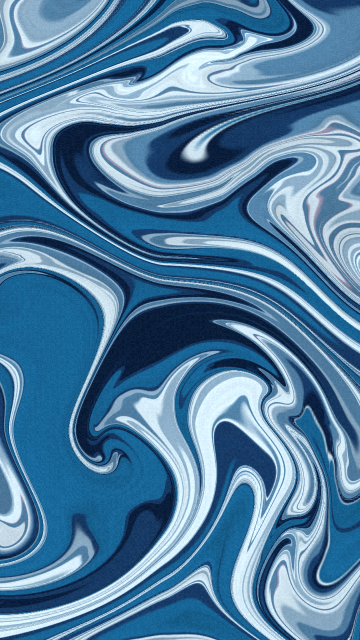
Write a Shadertoy shader that draws this background.

```glsl
// Poured-paint marbling: blue, navy and pale inks folded by swirling flows.

const int STOPS = 27;
const float TAU = 6.2832;

// Inks from dark to light, with a mauve accent at the end.
const vec3 INKS[7] = vec3[7](
    vec3(0.04, 0.12, 0.24), vec3(0.09, 0.23, 0.40), vec3(0.09, 0.39, 0.58),
    vec3(0.31, 0.49, 0.63), vec3(0.54, 0.67, 0.77), vec3(0.82, 0.91, 0.96),
    vec3(0.62, 0.59, 0.70));

// Where each ink starts within one cycle of the pour, and which ink it is.
const float EDGES[STOPS] = float[STOPS](
    0.080, 0.120, 0.135, 0.150, 0.250, 0.280, 0.310, 0.340, 0.370,
    0.382, 0.512, 0.542, 0.592, 0.607, 0.622, 0.672, 0.687, 0.727,
    0.797, 0.827, 0.835, 0.855, 0.880, 0.910, 0.940, 0.960, 0.970);
const int LAYERS[STOPS] = int[STOPS](
    1, 5, 3, 5, 4, 5, 3, 4, 1,
    2, 1, 0, 1, 4, 3, 5, 4, 5,
    3, 6, 5, 4, 3, 1, 0, 5, 2);

float hash(vec2 p) {
    return fract(sin(dot(p, vec2(127.1, 311.7))) * 43758.5453);
}

vec2 gradientAt(vec2 cell) {
    float angle = TAU * hash(cell);
    return vec2(cos(angle), sin(angle));
}

// Gradient noise: x is the value, yz its derivatives.
vec3 noise(vec2 p) {
    vec2 i = floor(p), f = p - i, e = vec2(1.0, 0.0);
    vec2 u = f * f * f * (f * (f * 6.0 - 15.0) + 10.0);
    vec2 du = 30.0 * f * f * (f * (f - 2.0) + 1.0);
    vec2 ga = gradientAt(i), gb = gradientAt(i + e);
    vec2 gc = gradientAt(i + e.yx), gd = gradientAt(i + e.xx);
    float a = dot(ga, f), b = dot(gb, f - e);
    float c = dot(gc, f - e.yx), d = dot(gd, f - e.xx);
    float k = a - b - c + d;
    float value = a + u.x * (b - a) + u.y * (c - a) + u.x * u.y * k;
    vec2 slope = ga + u.x * (gb - ga) + u.y * (gc - ga)
               + u.x * u.y * (ga - gb - gc + gd)
               + du * (u.yx * k + vec2(b, c) - a);
    return vec3(value, slope);
}

// Carries a point along the curl of a noise field, without squeezing area.
vec2 swirl(vec2 p, float scale, float duration, vec2 seed) {
    const int STEPS = 6;
    vec2 q = p * scale + seed;
    for (int i = 0; i < STEPS; i++) {
        vec2 slope = noise(q).yz;
        q += vec2(slope.y, -slope.x) * duration / float(STEPS);
    }
    return (q - seed) / scale;
}

// Stretches the crowded middle of the cycle so phases cover even areas.
float evenPhase(float phase) {
    return 0.52 * phase + 1.02 * clamp(phase - 0.23, 0.0, 0.47);
}

// Colour of the ink cycle at a phase, with edges of the given softness.
vec3 inkAt(float phase, float softness) {
    vec3 colour = INKS[2];
    for (int i = 0; i < STOPS; i++) {
        float cover = smoothstep(EDGES[i] - softness, EDGES[i] + softness, phase);
        colour = mix(colour, INKS[LAYERS[i]], cover);
    }
    return colour;
}

vec3 marble(vec2 p) {
    // Fold the sheet with broad, then finer flows.
    vec2 q = swirl(p, 2.7, 0.95, vec2(3.3, 7.1));
    q = swirl(q, 4.6, 0.60, vec2(11.7, 2.4));
    q = swirl(q, 8.5, 0.32, vec2(5.2, 19.6));

    // Height of the pour, with fine veins gathered in some places.
    float pour = dot(q, vec2(0.85, 1.45)) + 0.40 * noise(q * 3.0 + 31.0).x;
    float veinMask = smoothstep(-0.25, 0.3, noise(q * 4.0 + 17.0).x);
    float vein = noise(vec2(pour * 24.0, q.x * 2.0 + 8.0)).x;
    float tone = pour + 0.10 * veinMask * vein;

    float softness = clamp(0.6 * fwidth(tone), 0.004, 0.02);
    vec3 colour = inkAt(evenPhase(fract(tone)), softness);

    // Silky sheen and hairline streaks along the folds.
    float sheen = noise(vec2(pour * 13.0, q.y * 5.0) + 43.0).x;
    float streak = noise(vec2(pour * 75.0, q.x * 3.0) + 61.0).x;
    streak *= 1.0 - smoothstep(0.3, 0.8, 75.0 * fwidth(pour));
    return colour * (1.0 + 0.16 * sheen + 0.14 * veinMask * streak);
}

void mainImage(out vec4 fragColor, in vec2 fragCoord) {
    // Average four samples per pixel.
    vec3 colour = vec3(0.0);
    for (int i = 0; i < 4; i++) {
        vec2 offset = vec2(i % 2, i / 2) * 0.5 - 0.25;
        colour += 0.25 * marble((fragCoord + offset) / iResolution.y);
    }

    // Faint paper grain.
    float grain = hash(floor(fragCoord / iResolution.y * 512.0)) - 0.5;
    fragColor = vec4(clamp(colour + 0.045 * grain, 0.0, 1.0), 1.0);
}
```
